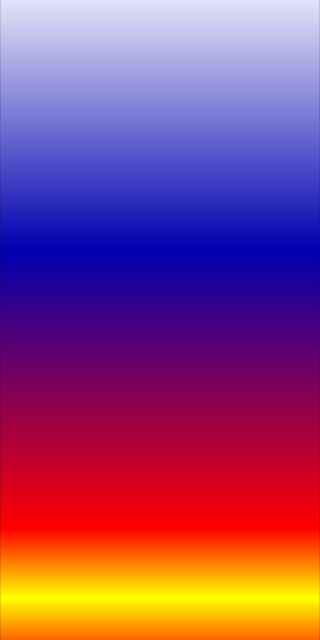
Give the GLSL for this background, as a WebGL 1 fragment shader.

```glsl
precision mediump float;
// Vertical sunset gradient: pale sky, deep blue, red, a yellow glow and orange.

uniform vec2 u_resolution;

// Heights of the colour stops, from the lower edge
#define YELLOW_Y 0.066
#define RED_Y 0.174
#define BLUE_Y 0.610
// Thin shade along both sides
#define EDGE_WIDTH 0.003
#define EDGE_SHADE 0.25

const vec3 ORANGE = vec3(1.0, 0.39, 0.0);
const vec3 YELLOW = vec3(1.0, 1.0, 0.0);
const vec3 RED = vec3(1.0, 0.0, 0.0);
const vec3 BLUE = vec3(0.0, 0.0, 0.69);
const vec3 PALE_SKY = vec3(0.89, 0.89, 0.97);

// Linear position of y between two stops, clamped to 0..1
float ramp(float low, float high, float y) {
  return clamp((y - low) / (high - low), 0.0, 1.0);
}

vec3 skyColor(float y) {
  vec3 color = mix(ORANGE, YELLOW, ramp(0.0, YELLOW_Y, y));
  color = mix(color, RED, ramp(YELLOW_Y, RED_Y, y));
  color = mix(color, BLUE, ramp(RED_Y, BLUE_Y, y));
  return mix(color, PALE_SKY, ramp(BLUE_Y, 1.0, y));
}

void main() {
  vec2 uv = gl_FragCoord.xy / u_resolution;
  vec3 color = skyColor(uv.y);

  // Soft side edges
  float sideDistance = min(uv.x, 1.0 - uv.x);
  color *= 1.0 - EDGE_SHADE * (1.0 - smoothstep(0.0, EDGE_WIDTH, sideDistance));

  gl_FragColor = vec4(color, 1.0);
}
```
